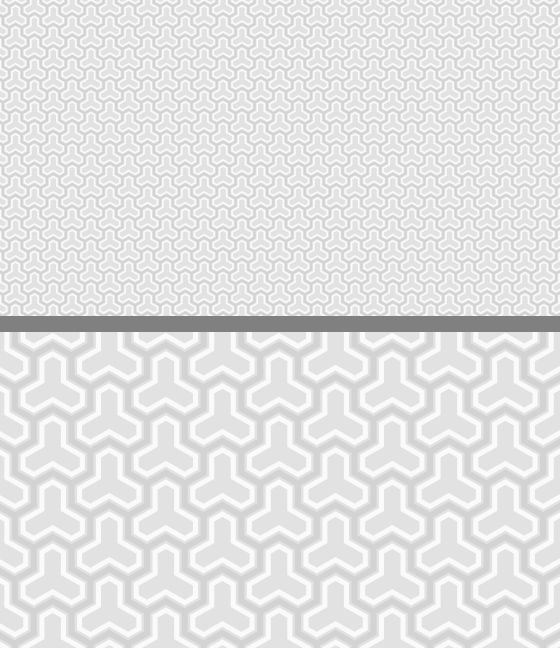
Top, the full canvas; bottom, a detail of the centre.
Give the GLSL for this pattern, as a Shadertoy shader.

```glsl
// Pale wallpaper of interlocking three-armed tiles, each a union of three hexagons.
// The inset distance of the covering tile is cut into nested bands: dark seam,
// light gap, white outline and light core.

const vec2 TILE_PITCH = vec2(0.0597, 0.0676);  // column and row spacing, canvas heights
const vec2 ANCHOR = vec2(-0.001, -0.027);      // one tile junction, from canvas centre
const float SEAM_INSET = 0.142;                // band limits, in hexagon sides
const float GAP_INSET = 0.255;
const float OUTLINE_INSET = 0.487;
const vec3 SEAM_COLOUR = vec3(0.828);
const vec3 LIGHT_COLOUR = vec3(0.888);
const vec3 OUTLINE_COLOUR = vec3(0.98);

const float APOTHEM = 0.8660254;               // of a hexagon with unit side
const vec2 LATTICE = vec2(3.0 * APOTHEM, 3.0);

// Mitred distance inward from the tile edge; negative outside the tile
float tripodInset(vec2 p) {
    p.x = abs(p.x);
    // Turn the lower arm onto the upright one
    float alongLeg = dot(p, vec2(APOTHEM, -0.5));
    if (alongLeg > p.y) p = vec2(abs(dot(p, vec2(0.5, APOTHEM))), alongLeg);
    float roof = dot(p - vec2(0.0, 1.0), vec2(0.5, APOTHEM));
    return APOTHEM - max(p.x, roof);
}

// Inset within whichever neighbouring tile covers the point
float patternInset(vec2 p) {
    float inset = -1.0;
    float nearestColumn = round(p.x / LATTICE.x);
    for (int i = -1; i <= 1; i++) {
        float column = nearestColumn + float(i);
        vec2 q = p - column * vec2(LATTICE.x, 0.5 * LATTICE.y);
        float nearestRow = round(q.y / LATTICE.y);
        for (int j = -1; j <= 1; j++) {
            float row = nearestRow + float(j);
            inset = max(inset, tripodInset(q - vec2(0.0, row * LATTICE.y)));
        }
    }
    return inset;
}

// Smoothed step, one pixel wide
float edge(float limit, float value, float pixel) {
    return clamp((value - limit) / pixel + 0.5, 0.0, 1.0);
}

void mainImage(out vec4 fragColor, in vec2 fragCoord) {
    vec2 uv = (fragCoord - 0.5 * iResolution.xy) / iResolution.y;
    vec2 p = (uv - ANCHOR) / TILE_PITCH * LATTICE;
    float pixel = LATTICE.y / (TILE_PITCH.y * iResolution.y);
    float inset = patternInset(p);

    // Bands from the seam inward
    vec3 colour = mix(SEAM_COLOUR, LIGHT_COLOUR, edge(SEAM_INSET, inset, pixel));
    colour = mix(colour, OUTLINE_COLOUR, edge(GAP_INSET, inset, pixel));
    colour = mix(colour, LIGHT_COLOUR, edge(OUTLINE_INSET, inset, pixel));
    fragColor = vec4(colour, 1.0);
}
```
